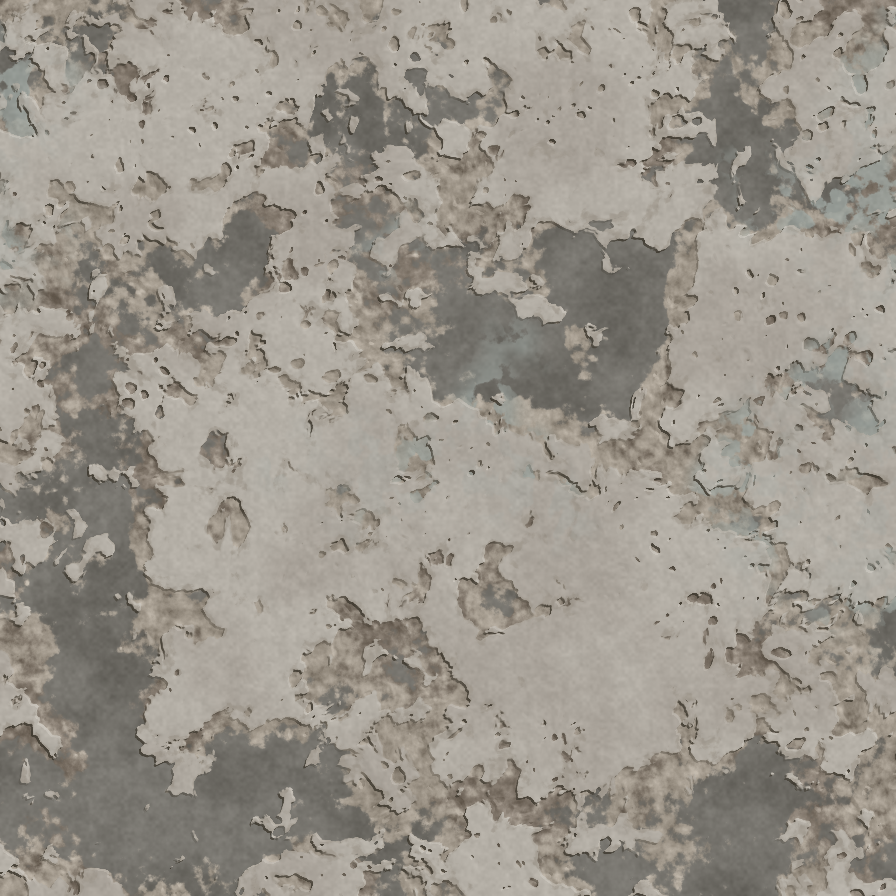
Reproduce this texture procedurally as a WebGL 1 fragment shader.

```glsl
precision highp float;
// Weathered wall: cream paint flaking off a gritty tan undercoat and grey concrete.
// A warped noise height, cut by small pits, is thresholded into the paint layer;
// comparing it with a sample shifted towards the light gives shadowed, chipped rims.
uniform vec2 u_resolution;

float hash(vec2 p) {
  return fract(sin(dot(p, vec2(127.1, 311.7))) * 43758.5453);
}

float noise(vec2 p) {
  vec2 i = floor(p), f = fract(p);
  f = f * f * (3.0 - 2.0 * f);
  return mix(mix(hash(i), hash(i + vec2(1.0, 0.0)), f.x),
             mix(hash(i + vec2(0.0, 1.0)), hash(i + 1.0), f.x), f.y);
}

float fbm(vec2 p) {
  float sum = 0.0, amp = 0.516;
  for (int i = 0; i < 5; i++) {
    sum += amp * noise(p);
    p = mat2(1.6, 1.2, -1.2, 1.6) * p + 7.3;
    amp *= 0.5;
  }
  return sum;
}

// Scattered round chips of mixed size, 1 at their centres
float pits(vec2 p) {
  vec2 cell = floor(p), f = fract(p);
  float depth = 0.0;
  for (int y = -1; y <= 1; y++) {
    for (int x = -1; x <= 1; x++) {
      vec2 o = vec2(float(x), float(y)), id = cell + o;
      vec2 centre = o + vec2(hash(id), hash(id + 17.3));
      float r = 0.05 + 0.4 * pow(hash(id + 5.1), 3.0);
      depth = max(depth, 1.0 - smoothstep(0.4 * r, r + 0.03, length(centre - f)));
    }
  }
  return depth;
}

vec2 warp(vec2 p) {
  return p + 0.045 * (vec2(fbm(p * 17.0), fbm(p * 17.0 + 31.7)) - 0.5);
}

// Broad wear shared by the paint and the concrete below it
float wear(vec2 w) {
  return fbm(w * 8.5 + 3.1);
}

// Height of the paint coat; it survives where this is high
float coat(vec2 p) {
  vec2 w = warp(p);
  float height = wear(w) + 0.8 * (fbm(w * 34.0 + 9.0) - 0.5);
  float cluster = smoothstep(0.25, 0.6, noise(p * 8.0 + 40.0));
  return height - 0.32 * cluster * pits(w * 38.0);
}

float painted(float height) {
  return smoothstep(0.472, 0.496, height);
}

void main() {
  vec2 p = gl_FragCoord.xy / min(u_resolution.x, u_resolution.y);
  vec2 toLight = vec2(0.0019, 0.0022);
  float height = coat(p), lit = coat(p + toLight);
  float paint = painted(height), paintLit = painted(lit);
  float slope = clamp(lit - height, -0.1, 0.1);
  float blotch = fbm(p * 10.0 + 12.0);
  float grit = fbm(p * 95.0 + 5.0) - 0.5;
  float grain = noise(p * 256.0) - 0.5;

  // Undercoat: pale tan to brown, with a rough relief
  float tanness = smoothstep(0.33, 0.55, blotch + 0.5 * grit);
  vec3 color = mix(vec3(0.51, 0.47, 0.425), vec3(0.61, 0.575, 0.525), tanness);
  color += 0.3 * grit - 0.6 * slope;

  // Bare concrete in the deepest areas, with soft speckled borders
  float depth = wear(warp(p)) + 0.45 * (fbm(p * 9.0 + 60.0) - 0.5) + 0.25 * grit;
  float bare = 1.0 - smoothstep(0.395, 0.455, depth);
  vec3 concrete = mix(vec3(0.415, 0.405, 0.38), vec3(0.475, 0.465, 0.44),
                      smoothstep(0.3, 0.6, fbm(p * 16.0 + 80.0)));
  color = mix(color, concrete + 0.09 * grit, bare);

  // Remains of a pale blue wash, broken into specks
  float wash = smoothstep(0.54, 0.66, fbm(p * 4.2 + 22.0));
  float specks = smoothstep(0.44, 0.54, fbm(p * 48.0 + 71.0));
  color = mix(color, vec3(0.62, 0.65, 0.63), 0.8 * wash * specks);

  // Cream paint, slightly stained, worn thin near its lower edges
  vec3 cream = mix(vec3(0.665, 0.64, 0.605), vec3(0.705, 0.685, 0.65),
                   smoothstep(0.3, 0.55, fbm(p * 8.0 + 90.0)));
  float thin = 1.0 - smoothstep(0.48, 0.56, height + 0.25 * grit);
  cream = mix(cream, vec3(0.62, 0.59, 0.545), 0.6 * thin);
  cream = mix(cream, vec3(0.65, 0.67, 0.65), 0.3 * wash * specks);
  cream += 0.05 * grit - 0.15 * slope;
  color = mix(color, cream, paint);

  // Cast shadow beneath the flakes and a bright rim on their lit side
  float shadow = paintLit * (1.0 - paint);
  float rim = paint * (1.0 - paintLit);
  float lift = smoothstep(0.3, 0.7, noise(p * 34.0 + 15.0));
  color = mix(color, vec3(0.25, 0.23, 0.19), shadow * (0.25 + 0.6 * lift));
  color += 0.05 * rim * lift + 0.04 * grain;

  gl_FragColor = vec4(color, 1.0);
}
```
